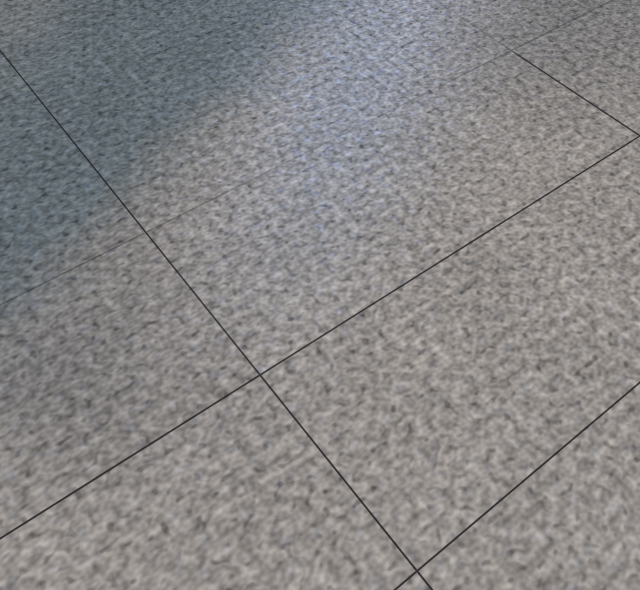
This texture is drawn by a WebGL 1 fragment shader. Its source:

```glsl
precision highp float;
uniform vec2 u_resolution;

const vec3 WARM_STONE = vec3(0.565, 0.545, 0.53);
const vec3 GREY_STONE = vec3(0.465, 0.46, 0.46);
const vec3 SHADE_BLUE = vec3(0.375, 0.41, 0.43);
const vec3 SKY_GLARE = vec3(0.55, 0.58, 0.645);
const vec3 JOINT_DARK = vec3(0.13, 0.125, 0.13);

vec2 gradientAt(vec2 cell) {
  float h = fract(sin(dot(cell, vec2(127.1, 311.7))) * 43758.55);
  float angle = 6.2832 * h;
  return vec2(cos(angle), sin(angle));
}

float gradientNoise(vec2 p) {
  vec2 i = floor(p);
  vec2 f = p - i;
  vec2 s = f * f * f * (f * (f * 6.0 - 15.0) + 10.0);
  float a = dot(gradientAt(i), f);
  float b = dot(gradientAt(i + vec2(1.0, 0.0)), f - vec2(1.0, 0.0));
  float c = dot(gradientAt(i + vec2(0.0, 1.0)), f - vec2(0.0, 1.0));
  float d = dot(gradientAt(i + 1.0), f - 1.0);
  return mix(mix(a, b, s.x), mix(c, d, s.x), s.y);
}

// Inverse perspective: canvas position to slab units
vec2 floorCoord(vec2 uv) {
  vec3 along = vec3(0.9288, 0.6632, 0.335);
  vec3 away = vec3(-0.1424, 0.3374, 0.158);
  vec3 corner = vec3(0.4063, 0.3644, 1.0);
  vec3 p = vec3(uv, 1.0);
  vec2 slab = vec2(dot(cross(away, corner), p), dot(cross(corner, along), p));
  return slab / dot(cross(along, away), p);
}

// Distance to the nearest joints, in canvas heights
vec2 jointDistance(vec2 uv, vec2 slab, float aspect) {
  float e = 0.001;
  vec2 dx = (floorCoord(uv + vec2(e / aspect, 0.0)) - slab) / e;
  vec2 dy = (floorCoord(uv + vec2(0.0, e)) - slab) / e;
  vec2 slope = sqrt(dx * dx + dy * dy);
  return abs(fract(slab - 0.5) - 0.5) / slope;
}

vec2 lineCoverage(vec2 dist, float halfWidth, float pixel) {
  return 1.0 - smoothstep(halfWidth - 0.75 * pixel, halfWidth + 0.75 * pixel, dist);
}

float glareAmount(vec2 uv) {
  vec2 d = uv - vec2(0.57, 0.9);
  vec2 axis = normalize(vec2(0.4, 1.0));
  float lengthwise = dot(d, axis) / 0.36;
  float crosswise = dot(d, vec2(axis.y, -axis.x)) / 0.15;
  return exp(-lengthwise * lengthwise - crosswise * crosswise);
}

// Broad light: warm foreground, grey left and far right, shaded band
vec3 floorLight(vec2 uv, float glare, float drift) {
  float left = (1.0 - smoothstep(0.0, 0.5, uv.x)) * smoothstep(0.05, 0.4, uv.y);
  float farRight = smoothstep(0.7, 1.0, uv.y) * smoothstep(0.6, 0.85, uv.x);
  vec3 color = mix(WARM_STONE, GREY_STONE, max(left, farRight));
  float edge = uv.y - 0.48 - 0.95 * uv.x + 0.06 * drift;
  float shade = smoothstep(-0.1, 0.1, edge);
  shade *= 1.0 - 0.65 * smoothstep(0.3, 0.55, edge);
  color = mix(color, SHADE_BLUE, shade);
  return mix(color, SKY_GLARE, 0.75 * glare);
}

// Pitted stone: brightness factor around one
float stoneGrain(vec2 p) {
  float coarse = gradientNoise(p);
  float fine = gradientNoise(p * 2.1 + 17.3);
  float pits = smoothstep(0.15, 0.5, gradientNoise(p * 1.3 + 41.7));
  return 1.03 + 0.3 * coarse + 0.24 * fine - 0.2 * pits;
}

void main() {
  vec2 uv = gl_FragCoord.xy / u_resolution;
  float aspect = u_resolution.x / u_resolution.y;
  vec2 slab = floorCoord(uv);
  vec2 stone = slab * vec2(2.1, 1.0) * 24.0;

  float glare = glareAmount(uv);
  float drift = gradientNoise(slab * vec2(6.0, 3.0));
  vec3 color = floorLight(uv, glare, drift);
  color *= stoneGrain(stone) + 0.06 * drift;

  // Cool glints scattered over the grain
  float glint = smoothstep(0.12, 0.5, gradientNoise(stone * 0.9 + 73.1));
  color += glint * (0.3 + 0.7 * glare) * vec3(0.0, 0.025, 0.085);

  // Joints thin out and fade with distance and glare
  vec2 dist = jointDistance(uv, slab, aspect);
  float halfWidth = mix(0.0017, 0.001, uv.y);
  vec2 joint = lineCoverage(dist, halfWidth, 1.0 / u_resolution.y);
  float crossFade = mix(0.85, 0.34, smoothstep(0.3, 0.9, slab.y));
  crossFade *= 1.0 - 0.5 * smoothstep(1.3, 1.8, slab.y);
  vec2 strength = vec2(0.85, crossFade) * (1.0 - 0.7 * glare);
  strength.x *= 1.0 - 0.7 * smoothstep(0.9, 1.1, slab.y) * step(0.5, slab.x);
  joint *= strength;
  color = mix(color, JOINT_DARK, max(joint.x, joint.y));

  gl_FragColor = vec4(clamp(color, 0.0, 1.0), 1.0);
}
```
